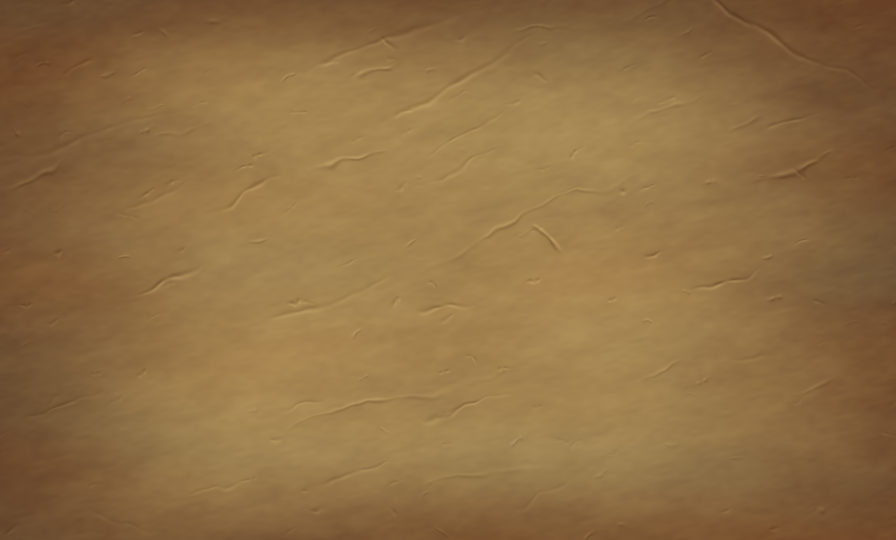
Write a WebGL 1 fragment shader that draws this texture.

```glsl
precision highp float;
// Aged tan parchment with slanting embossed creases, soft mottling and dark edges.

uniform vec2 u_resolution;

const vec3 EDGE_BROWN = vec3(0.400, 0.270, 0.165);
const vec3 CENTER_TAN = vec3(0.643, 0.523, 0.322);
const vec3 WARM_TINT = vec3(0.035, -0.010, -0.025);
const vec3 CREASE_LIGHT = vec3(0.160, 0.155, 0.120);
const vec2 VIGNETTE_START = vec2(-0.10, -0.12);
const vec2 VIGNETTE_END = vec2(0.34, 0.21);
const float CLOUD_AMOUNT = 0.30;
const float FIBRE_AMOUNT = 0.22;
const float GRAIN_AMOUNT = 0.085;
const float CREASE_TILT = 0.36;
const float CREASE_SPREAD = 0.36;

float hash(vec2 p) {
    vec3 q = fract(vec3(p.xyx) * 0.1031);
    q += dot(q, q.yzx + 33.33);
    return fract((q.x + q.y) * q.z);
}

float noise(vec2 p) {
    vec2 i = floor(p);
    vec2 f = fract(p);
    f = f * f * (3.0 - 2.0 * f);
    float low = mix(hash(i), hash(i + vec2(1.0, 0.0)), f.x);
    float high = mix(hash(i + vec2(0.0, 1.0)), hash(i + vec2(1.0, 1.0)), f.x);
    return mix(low, high, f.y);
}

float fbm(vec2 p) {
    float sum = 0.0;
    float amplitude = 0.5;
    for (int i = 0; i < 4; i++) {
        sum += amplitude * noise(p);
        p = mat2(1.6, 0.5, -0.5, 1.6) * p + 17.3;
        amplitude *= 0.5;
    }
    return sum / 0.9375;
}

// Signed relief of scattered, tapering strokes: one lit flank, one shaded flank.
float creases(vec2 p, float cell, float reach, float width, float density, float seed) {
    vec2 home = floor(p / cell);
    float relief = 0.0;
    for (int j = -1; j <= 1; j++) {
        for (int i = -1; i <= 1; i++) {
            vec2 id = home + vec2(float(i), float(j));
            vec2 key = id + seed;
            if (hash(key) > density) continue;
            vec2 jitter = vec2(hash(key + 11.7), hash(key + 23.1)) - 0.5;
            vec2 q = p - (id + 0.5 + 0.8 * jitter) * cell;
            float angle = CREASE_TILT + CREASE_SPREAD * (hash(key + 37.9) - 0.5);
            if (hash(key + 41.3) > 0.86) angle = -angle - 0.15;
            vec2 dir = vec2(cos(angle), sin(angle));
            float along = dot(q, dir);
            float halfLength = cell * reach * mix(0.4, 1.0, hash(key + 53.3));
            float track = along / cell;
            float bend = noise(vec2(track * 5.0 + 50.0, id.x * 7.1 + id.y * 3.7 + seed));
            float across = dot(q, vec2(-dir.y, dir.x)) + (bend - 0.5) * cell * 0.08;
            float taper = max(0.0, 1.0 - pow(along / halfLength, 2.0));
            float wear = 0.1 + 1.2 * noise(vec2(track * 11.0 + 80.0, id.y * 5.3 + seed));
            float x = across / (width * mix(0.6, 1.4, bend));
            float side = hash(key + 67.1) > 0.3 ? -1.0 : 1.0;
            float strength = mix(0.3, 1.0, hash(key + 71.9));
            relief += side * strength * wear * taper * 2.3 * x * exp(-x * x);
        }
    }
    return relief;
}

void main() {
    vec2 uv = gl_FragCoord.xy / u_resolution;
    vec2 p = gl_FragCoord.xy / u_resolution.y;

    // Mottling and fibres, drawn out along the horizontal
    float clouds = fbm(p * vec2(2.6, 7.0) + 4.0) - 0.5;
    vec2 slanted = mat2(0.98, -0.20, 0.20, 0.98) * p;
    float fibres = fbm(slanted * vec2(16.0, 40.0) + 31.0) - 0.5;
    float grain = noise(slanted * vec2(60.0, 135.0)) - 0.5;

    // Vignette, a little deeper at the top
    vec2 inset = min(uv, 1.0 - uv);
    inset.y -= 0.02 * smoothstep(0.5, 1.0, uv.y);
    inset += clouds * vec2(0.08, 0.03);
    vec2 fade = smoothstep(VIGNETTE_START, VIGNETTE_END, inset);
    float vignette = fade.x * fade.y;

    float tone = vignette + clouds * CLOUD_AMOUNT * mix(0.5, 1.0, vignette);
    tone += fibres * FIBRE_AMOUNT + grain * GRAIN_AMOUNT;
    vec3 color = mix(EDGE_BROWN, CENTER_TAN, clamp(tone, -0.05, 1.14));

    // Rusty and olive stains, stronger toward the rim
    float stain = fbm(p * vec2(1.8, 6.0) + 63.0) - 0.5;
    color += WARM_TINT * stain * mix(2.0, 1.0, vignette);

    // Long folds, short creases and tiny flecks
    vec2 wobble = vec2(noise(p * 24.0), noise(p * 24.0 + 40.0)) - 0.5;
    wobble += 0.4 * (vec2(noise(p * 60.0 + 9.0), noise(p * 60.0 + 71.0)) - 0.5);
    vec2 bent = p + wobble * 0.010;
    float relief = 0.70 * creases(bent, 0.40, 0.80, 0.0046, 0.80, 5.0);
    relief += 0.65 * creases(bent, 0.18, 0.55, 0.0040, 0.55, 131.0);
    relief += 0.50 * creases(bent, 0.070, 0.32, 0.0033, 0.42, 277.0);
    color += CREASE_LIGHT * clamp(relief, -0.8, 0.9) * mix(0.55, 1.0, vignette);

    gl_FragColor = vec4(clamp(color, 0.0, 1.0), 1.0);
}
```
